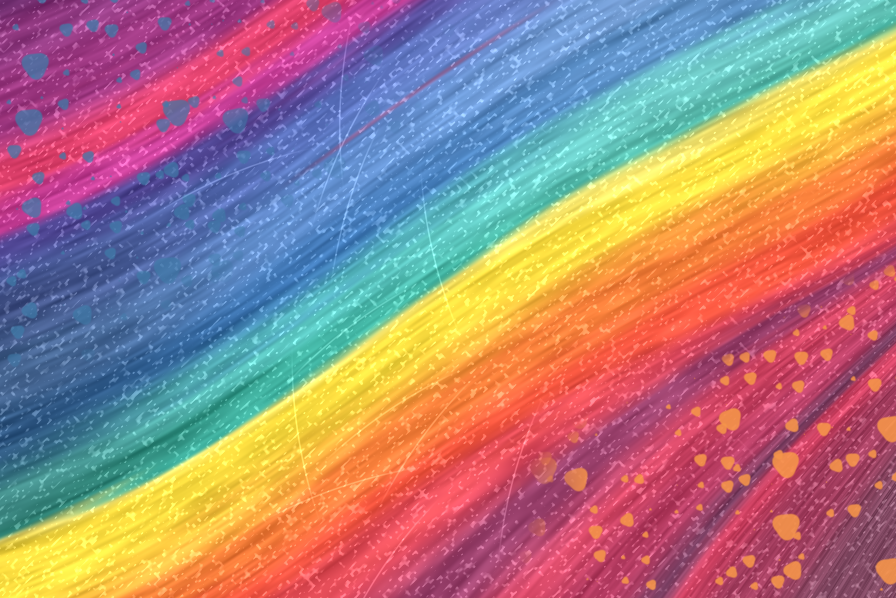
A WebGL 2 fragment shader for this background:

```glsl
#version 300 es
precision highp float;
// Diagonal sweep of brushed rainbow strands with scattered paint drops.
// A bent height field orders the colour bands; noise stretched along its
// contours gives the fibres, and jittered cells give the drops.
#define SLOPE 0.59        // rise of the sweep
#define BEND 0.042        // strength of its S curve
#define FAN 2.0           // how fast the lower strands spread
#define STREAK 0.045      // raggedness of band edges
#define FIBRE 0.38        // contrast of the fine strands
#define FLECK 0.20        // strength of pale specks
#define DROP_CELL 0.085   // spacing of the large drops
#define SCRATCHES 12

uniform vec2 u_resolution;
out vec4 fragColor;

float hash(vec2 p) {
  vec3 q = fract(vec3(p.xyx) * 0.1031);
  q += dot(q, q.yzx + 33.33);
  return fract((q.x + q.y) * q.z);
}

float noise(vec2 p) {
  vec2 i = floor(p), f = fract(p);
  f = f * f * (3.0 - 2.0 * f);
  return mix(mix(hash(i), hash(i + vec2(1, 0)), f.x),
             mix(hash(i + vec2(0, 1)), hash(i + vec2(1, 1)), f.x), f.y);
}

// Height of the edge between yellow and teal
float sweep(float x) {
  return 0.086 + SLOPE * x - BEND * exp(-0.8 * x) * sin(4.83 * x);
}

// Replaces the colour above a soft edge
void band(inout vec3 col, vec3 next, float s, float edge, float soft) {
  col = mix(col, next, smoothstep(edge - soft, edge + soft, s));
}

vec3 rainbow(float s) {
  vec3 col = vec3(0.50, 0.28, 0.38);
  band(col, vec3(0.64, 0.24, 0.37), s, -1.15, 0.15);
  band(col, vec3(0.84, 0.27, 0.40), s, -0.87, 0.07);
  band(col, vec3(0.48, 0.25, 0.39), s, -0.77, 0.04);
  band(col, vec3(0.70, 0.23, 0.38), s, -0.69, 0.05);
  band(col, vec3(0.84, 0.28, 0.40), s, -0.58, 0.06);
  band(col, vec3(0.60, 0.25, 0.42), s, -0.47, 0.04);
  band(col, vec3(0.86, 0.28, 0.36), s, -0.39, 0.03);
  band(col, vec3(0.95, 0.33, 0.24), s, -0.33, 0.04);
  band(col, vec3(0.97, 0.50, 0.23), s, -0.25, 0.04);
  band(col, vec3(0.99, 0.70, 0.25), s, -0.165, 0.03);
  band(col, vec3(0.99, 0.87, 0.25), s, -0.115, 0.04);
  band(col, vec3(0.96, 0.90, 0.45), s, -0.025, 0.025);
  band(col, vec3(0.22, 0.66, 0.59), s, 0.005, 0.018);
  band(col, vec3(0.34, 0.76, 0.74), s, 0.06, 0.035);
  band(col, vec3(0.25, 0.48, 0.73), s, 0.135, 0.035);
  band(col, vec3(0.38, 0.56, 0.81), s, 0.22, 0.05);
  band(col, vec3(0.35, 0.44, 0.74), s, 0.35, 0.06);
  band(col, vec3(0.33, 0.29, 0.60), s, 0.45, 0.03);
  band(col, vec3(0.79, 0.25, 0.60), s, 0.505, 0.025);
  band(col, vec3(0.87, 0.25, 0.42), s, 0.575, 0.025);
  band(col, vec3(0.62, 0.22, 0.51), s, 0.675, 0.04);
  band(col, vec3(0.46, 0.20, 0.46), s, 0.84, 0.10);
  return col;
}

// One wobbly drop per jittered cell, kept inside its cell
float drops(vec2 p, float cell, float seed) {
  vec2 id = floor(p / cell);
  vec2 jitter = vec2(hash(id + seed), hash(id + seed + 17.0));
  vec2 d = fract(p / cell) - 0.3 - 0.4 * jitter;
  float size = hash(id + seed + 41.0);
  float wobble = 1.0 + 0.12 * sin(3.0 * atan(d.y, d.x) + 6.3 * size);
  float radius = 0.26 * smoothstep(0.35, 1.0, size) * wobble;
  float aa = 1.2 / (u_resolution.y * cell);
  return smoothstep(aa, -aa, length(d) - radius) * step(0.4, size);
}

// Fine pale lines at random places and angles
float scratches(vec2 p) {
  float sum = 0.0;
  for (int i = 0; i < SCRATCHES; i++) {
    vec2 k = vec2(i, 7);
    vec2 d = p - vec2(hash(k), 0.9 * hash(k + 3.0));
    float a = 0.3 + 1.6 * hash(k + 9.0);
    vec2 r = vec2(dot(d, vec2(cos(a), sin(a))), dot(d, vec2(-sin(a), cos(a))));
    r.y += 0.6 * r.x * r.x;
    sum += smoothstep(0.0025, 0.0, abs(r.y)) * smoothstep(0.16, 0.05, abs(r.x));
  }
  return sum;
}

void main() {
  vec2 p = gl_FragCoord.xy / u_resolution.y;
  float v = p.y - sweep(p.x);
  float depth = max(-v - 0.35, 0.0);
  float s = max(v, -0.35) - depth * exp(FAN * (p.x - 1.1));
  float along = p.x + 0.5 * p.y;

  // Bands with streaky edges
  float streak = noise(vec2(along * 2.0, s * 22.0)) + 0.5 * noise(vec2(along * 4.0, s * 60.0)) - 0.75;
  vec3 col = rainbow(s + STREAK * streak);
  float redStrand = smoothstep(0.008, 0.0, abs(s - 0.345)) * smoothstep(0.25, 0.1, abs(p.x - 0.7));
  col = mix(col, vec3(0.62, 0.32, 0.50), 0.6 * redStrand);

  // Deeper tones at the left, paler ones at the right
  float cool = smoothstep(-0.01, 0.03, s) * smoothstep(0.5, 0.4, s);
  col *= 1.0 - 0.32 * cool * smoothstep(0.55, 0.0, p.x);
  col = mix(col, vec3(0.85, 0.93, 0.95), 0.18 * cool * smoothstep(0.5, 1.2, p.x));

  // Fibres and specks
  float fine = 0.5 * noise(vec2(along * 7.0, s * 95.0)) + 0.5 * noise(vec2(along * 14.0, s * 170.0)) - 0.5;
  col += FIBRE * (fine + 0.25 * streak) * (0.35 + 0.5 * col);
  float speck = noise(vec2(p.x + p.y, p.y - p.x) * vec2(110.0, 170.0));
  col += FLECK * smoothstep(0.62, 1.0, speck);

  // Cool drops at upper left, warm drops at lower right
  float coolArea = smoothstep(0.9, 0.2, p.x) * smoothstep(0.2, 0.35, s);
  float warmArea = smoothstep(-0.37, -0.43, v) * smoothstep(0.85, 1.0, p.x);
  for (int i = 0; i < 2; i++) {
    float cell = DROP_CELL / float(1 + i);
    col = mix(col, vec3(0.25, 0.48, 0.66), 0.75 * coolArea * drops(p, cell, 5.0));
    col = mix(col, vec3(0.96, 0.58, 0.29), 0.9 * warmArea * drops(p, cell, 23.0));
  }
  col += 0.16 * scratches(p);
  fragColor = vec4(clamp(col, 0.0, 1.0), 1.0);
}
```
